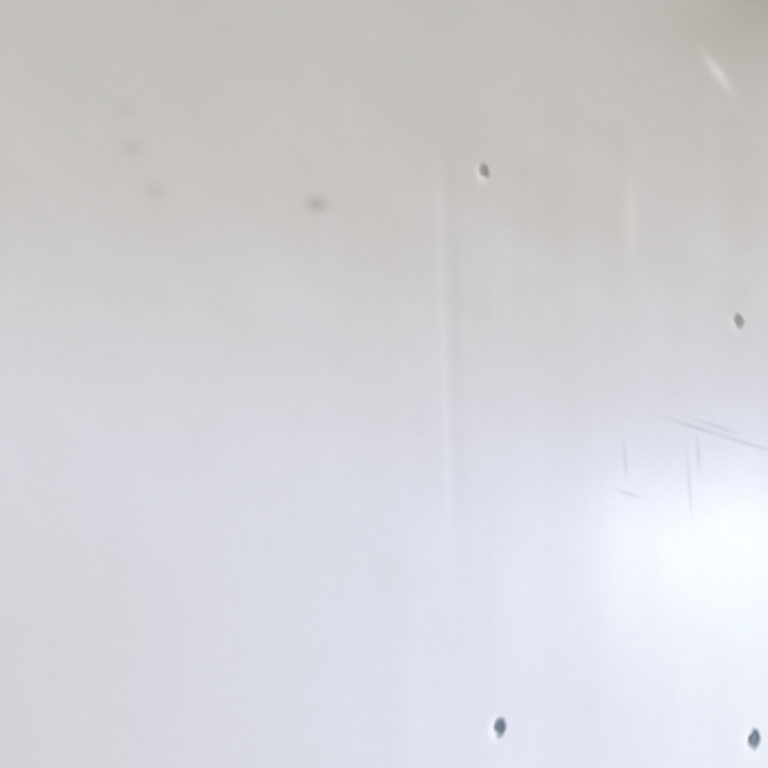
Reproduce this texture procedurally as a three.js fragment shader.

```glsl
// Softly lit, worn pale sheet: warm grey above, cool glow at lower right, a few small pits.
varying vec2 vUv;

const vec3 DARK_WARM = vec3(0.755, 0.745, 0.725);
const vec3 WARM      = vec3(0.79, 0.78, 0.77);
const vec3 GREY      = vec3(0.83, 0.83, 0.85);
const vec3 PALE_BLUE = vec3(0.87, 0.885, 0.935);
const vec3 GLOW      = vec3(0.94, 0.96, 0.99);
const vec3 PIT_WARM  = vec3(0.50, 0.48, 0.47);
const vec3 PIT_COOL  = vec3(0.36, 0.41, 0.47);
const vec2 GLOW_POS  = vec2(0.95, 0.30);
const vec2 GLOW_SIZE = vec2(0.23, 0.14);
const vec2 PIT_SIZE  = vec2(0.0095, 0.0155);
const float CREASE_X = 0.577;
const float MOTTLE   = 0.55;
const float STREAKS  = 0.35;
const float GRAIN    = 0.006;
const int SCRATCHES  = 7;
const int SMUDGES    = 5;

float hash(vec2 p) {
  return fract(sin(dot(p, vec2(127.1, 311.7))) * 43758.5453);
}

float noise(vec2 p) {
  vec2 i = floor(p), f = fract(p);
  f = f * f * (3.0 - 2.0 * f);
  return mix(mix(hash(i), hash(i + vec2(1, 0)), f.x),
             mix(hash(i + vec2(0, 1)), hash(i + vec2(1, 1)), f.x), f.y);
}

float fbm(vec2 p) {
  float sum = 0.0, amp = 0.5;
  for (int i = 0; i < 4; i++) {
    sum += amp * noise(p);
    p = p * 2.03 + 7.3;
    amp *= 0.5;
  }
  return sum;
}

vec2 rotate(vec2 p, float a) {
  return vec2(cos(a) * p.x - sin(a) * p.y, sin(a) * p.x + cos(a) * p.y);
}

// Gaussian spot, stretched by size
float spot(vec2 p, vec2 size) {
  p /= size;
  return exp(-dot(p, p));
}

// Tone 0..4 runs through the five main colours
vec3 ramp(float t) {
  vec3 c = mix(DARK_WARM, WARM, clamp(t, 0.0, 1.0));
  c = mix(c, GREY, clamp(t - 1.0, 0.0, 1.0));
  c = mix(c, PALE_BLUE, clamp(t - 2.0, 0.0, 1.0));
  return mix(c, GLOW, clamp(t - 3.0, 0.0, 1.0));
}

// Light falling down the sheet, with mottling and soft vertical folds
float sheetTone(vec2 p) {
  float upper = smoothstep(0.3, 0.85, p.y);
  float lower = 1.0 - smoothstep(0.1, 0.6, p.y);
  float tone = 0.1 + 2.3 * (1.0 - smoothstep(0.3, 1.05, p.y));
  tone += 1.8 * (p.x - 0.26) * lower + 0.25 * (0.5 - p.x) * upper;
  tone += 0.9 * spot(p - GLOW_POS, GLOW_SIZE);
  vec2 drift = rotate(p, 0.55) * vec2(4.0, 11.0);
  tone += MOTTLE * (fbm(drift) - 0.47) * mix(0.4, 1.6, upper);
  float foldShare = smoothstep(0.25, 0.65, p.x);
  tone += STREAKS * (fbm(vec2(p.x * 26.0, p.y * 3.0 + 4.0)) - 0.47) * mix(0.4, 1.3, foldShare);
  return tone;
}

// Long crease with a light and a dark side, and a shorter one to its right
float creases(vec2 p) {
  float x = p.x - CREASE_X - 0.03 * (0.55 - p.y);
  float span = smoothstep(0.2, 0.45, p.y) * (1.0 - smoothstep(0.65, 0.9, p.y));
  float side = exp(-pow(x / 0.006, 2.0)) - 0.9 * exp(-pow((x - 0.017) / 0.009, 2.0));
  return 0.016 * span * side + 0.03 * spot(p - vec2(0.82, 0.71), vec2(0.01, 0.055));
}

// Faint short scratches above the glow
float scratches(vec2 p) {
  float sum = 0.0;
  for (int i = 0; i < SCRATCHES; i++) {
    float k = float(i);
    vec2 c = vec2(0.76 + 0.23 * hash(vec2(k, 1.0)), 0.34 + 0.11 * hash(vec2(k, 2.0)));
    float angle = mod(k, 2.0) < 0.5 ? 0.3 : 1.5;
    float reach = 0.014 + 0.03 * hash(vec2(k, 3.0));
    sum += spot(rotate(p - c, angle), vec2(reach, 0.0028));
  }
  return 0.055 * min(sum, 1.0);
}

// Blurred stains on the warm upper part
float smudges(vec2 p) {
  float sum = 0.0;
  for (int i = 0; i < SMUDGES; i++) {
    float k = float(i) + 20.0;
    vec2 c = vec2(0.08 + 0.38 * hash(vec2(k, 1.0)), 0.68 + 0.26 * hash(vec2(k, 2.0)));
    sum += spot(p - c, vec2(0.014, 0.011)) * mix(0.25, 1.0, hash(vec2(k, 3.0)));
  }
  return 0.05 * sum;
}

// Four pits in two uneven columns, each with a pale rim on its left
vec3 addPits(vec3 col, vec2 p) {
  for (int i = 0; i < 4; i++) {
    float side = mod(float(i), 2.0), row = floor(float(i) / 2.0);
    vec2 c = vec2(0.651 + 0.331 * side - 0.02 * row, 0.054 - 0.016 * side + row * (0.724 - 0.18 * side));
    vec2 q = rotate(p - c, mix(0.1, -0.3, row)) / (PIT_SIZE * mix(1.0, 0.8, row));
    q += 0.25 * (vec2(noise(p * 130.0), noise(p * 130.0 + 9.0)) - 0.5);
    float rim = spot(q + vec2(0.8, 0.3), vec2(0.8, 0.9));
    float core = 1.0 - smoothstep(0.35, 1.15, length(q));
    col += 0.09 * rim * (1.0 - 0.6 * side);
    col = mix(col, mix(PIT_COOL, PIT_WARM, row), core * mix(0.95, 0.8, row) * mix(0.75, 1.0, noise(q * 2.0 + c * 50.0)));
  }
  return col;
}

void main() {
  vec2 p = vUv;
  vec3 col = ramp(sheetTone(p));
  col += 0.035 * spot(p - GLOW_POS, GLOW_SIZE * 0.8);
  col += creases(p) - scratches(p) - smudges(p);
  // Shaded corner with a slanted glint
  col -= vec3(0.085, 0.085, 0.1) * spot(p - vec2(1.02, 1.02), vec2(0.13, 0.1));
  col += 0.09 * spot(rotate(p - vec2(0.935, 0.905), 0.95), vec2(0.028, 0.007));
  col += GRAIN * (noise(p * 110.0) - 0.5);
  gl_FragColor = vec4(clamp(addPits(col, p), 0.0, 1.0), 1.0);
}
```
